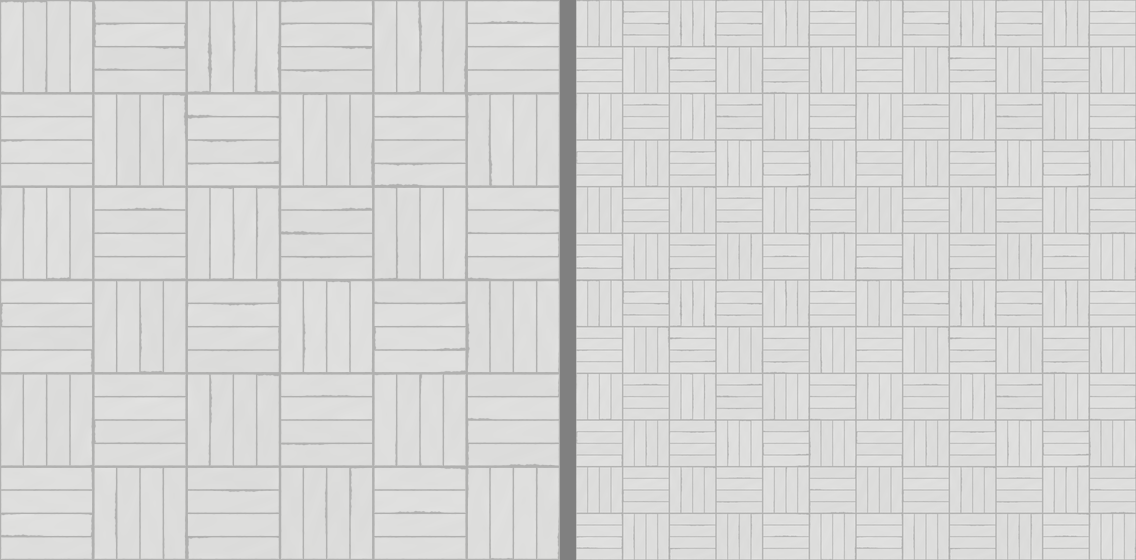
Left: one tile. Right: repeated 2 by 2.
Reproduce this texture procedurally as a WebGL 2 fragment shader.

```glsl
#version 300 es
precision highp float;
// Basket-weave of pale glazed tiles: blocks of four strips, alternately upright and flat, with worn grey joints.

uniform vec2 u_resolution;
out vec4 outColor;

const float BLOCKS = 6.0;          // blocks across and down
const float STRIPS = 4.0;          // strips in each block
// Lengths below are fractions of one block.
const float BLOCK_JOINT = 0.026;   // joint between blocks
const float STRIP_JOINT = 0.0155;  // joint between strips
const float CHIP_DEPTH = 0.016;    // deepest bite out of an edge
const float RAGGED_DEPTH = 0.0014; // slight waver of every edge
const float FRINGE_WIDTH = 0.012;  // soft shade beside worn edges
const float GLOW_WIDTH = 0.035;    // pale glaze along some edges
const float TONE_SPREAD = 0.016;   // brightness range between strips
const float MOTTLE = 0.0025;       // cloudiness within a strip
const vec3 GLAZE = vec3(0.868, 0.868, 0.864);
const vec3 FRINGE = vec3(0.78);
const vec3 GROUT = vec3(0.69, 0.69, 0.685);

float hash(vec3 p) {
  p = fract(p * vec3(0.1031, 0.1137, 0.0973));
  p += dot(p, p.yzx + 33.33);
  return fract((p.x + p.y) * p.z);
}

// One random value for each edge of a strip: start, end, lower, upper.
vec4 edgeHash(vec3 id, float salt) {
  return vec4(hash(id + salt), hash(id + salt + 7.3),
              hash(id + salt + 15.1), hash(id + salt + 24.7));
}

// Layered sines, roughly -1 to 1, giving a jagged outline.
vec4 ragged(vec4 t, vec4 phase) {
  return 0.45 * sin(t * 31.0 + phase) + 0.33 * sin(t * 73.0 + phase * 2.3)
       + 0.22 * sin(t * 149.0 + phase * 4.1);
}

float mottle(vec2 p, float phase) {
  return sin(p.x * 9.0 + phase + 2.0 * sin(p.y * 17.0 + phase))
       + 0.6 * sin(p.y * 29.0 - p.x * 13.0 + phase * 1.7);
}

void main() {
  vec2 p = gl_FragCoord.xy / u_resolution * BLOCKS;
  float pixel = BLOCKS / min(u_resolution.x, u_resolution.y);

  // Block, turned a quarter on every other square; x runs along the strips.
  vec2 block = floor(p);
  vec2 q = fract(p);
  bool upright = mod(block.x + block.y, 2.0) > 0.5;
  if (upright) q = q.yx;

  // Strip and its random traits.
  float strip = floor(q.y * STRIPS);
  vec3 id = vec3(block, strip) + 1.0;
  float tone = hash(id + 41.0) - 0.5;
  float phase = 6.283 * hash(id + 53.0);

  // Distance inward from each edge of the strip, less half its joint.
  float lowerJoint = strip < 0.5 ? BLOCK_JOINT : STRIP_JOINT;
  float upperJoint = strip > STRIPS - 1.5 ? BLOCK_JOINT : STRIP_JOINT;
  vec4 edge = vec4(q.x, 1.0 - q.x, q.y - strip / STRIPS, (strip + 1.0) / STRIPS - q.y);
  edge -= 0.5 * vec4(BLOCK_JOINT, BLOCK_JOINT, lowerJoint, upperJoint);

  // Chips bite patches out of some edges only.
  vec4 along = vec4(q.yy, q.xx);
  vec4 edgePhase = 6.283 * edgeHash(id, 3.0);
  vec4 wear = smoothstep(0.6, 1.0, edgeHash(id, 67.0));
  vec4 patches = smoothstep(-0.1, 1.0, sin(along * 5.0 + edgePhase));
  vec4 jag = ragged(along, edgePhase);
  vec4 chip = wear * patches * (0.5 + 0.5 * jag);
  vec4 worn = edge - CHIP_DEPTH * chip - RAGGED_DEPTH * max(jag, 0.0);
  float inside = min(min(worn.x, worn.y), min(worn.z, worn.w));

  // Glaze: tone, faint clouds and pale patches along the edges.
  vec4 pale = smoothstep(0.55, 1.0, edgeHash(id, 89.0))
            * smoothstep(0.0, 1.0, sin(along * 7.0 + edgePhase * 3.0))
            * exp(-max(edge, 0.0) / GLOW_WIDTH);
  float glow = max(max(pale.x, pale.y), max(pale.z, pale.w));
  vec3 color = GLAZE + TONE_SPREAD * tone + MOTTLE * mottle(q, phase) + 0.022 * glow;

  // Shade beside the chips, then the joint.
  vec4 shade = wear * patches * (1.0 - smoothstep(0.0, FRINGE_WIDTH, worn));
  color = mix(color, FRINGE, 0.8 * max(max(shade.x, shade.y), max(shade.z, shade.w)));
  float cover = clamp(inside / pixel + 0.5, 0.0, 1.0);
  outColor = vec4(mix(GROUT, color, cover), 1.0);
}
```
